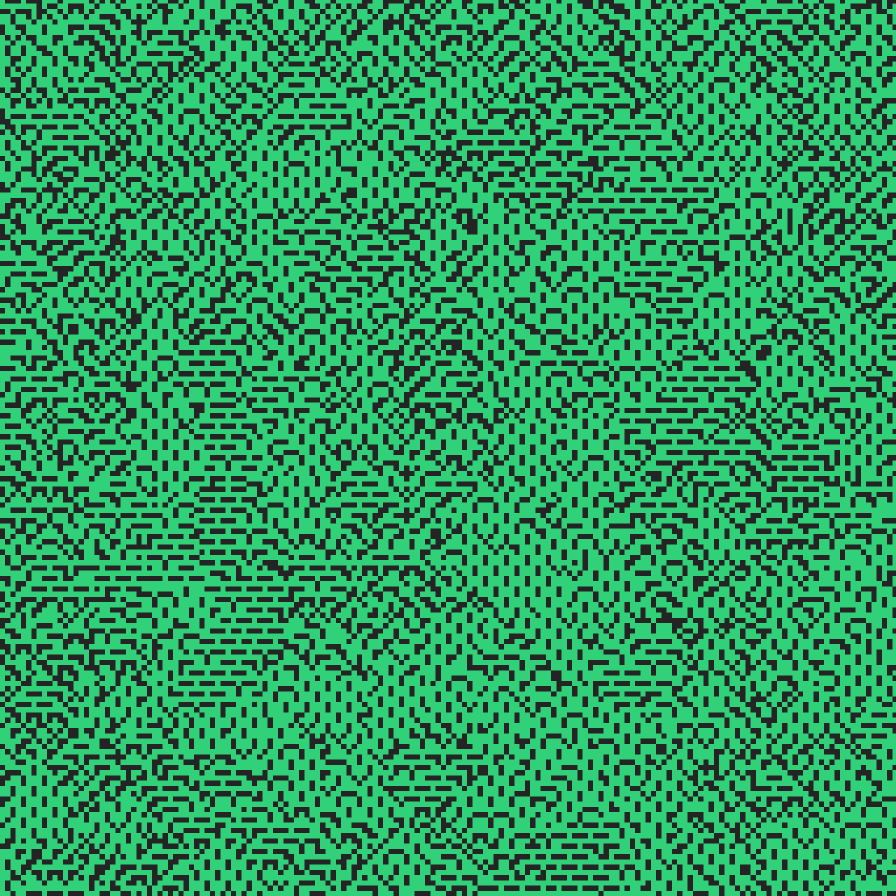
This pattern is drawn by a Shadertoy shader. Its source:

```glsl
const vec3 GREEN = vec3(0.19, 0.82, 0.47);
const vec3 CHARCOAL = vec3(0.14);
const float GRID = 170.6667;    // cells along the canvas height
const float DOMAIN_SIZE = 13.0; // cells across one ordered domain

float hash(vec2 p, float seed) {
    vec3 q = fract(vec3(p.xyx + seed * 7.31) * vec3(0.1031, 0.1030, 0.0973));
    q += dot(q, q.yzx + 33.33);
    return fract((q.x + q.y) * q.z);
}

// Cellular noise: id of the nearest seed (xy), gap to the second nearest (z)
vec3 cellular(vec2 p) {
    vec2 base = floor(p), nearestId = base;
    float nearest = 9.0, second = 9.0;
    for (int j = -1; j <= 1; j++)
    for (int i = -1; i <= 1; i++) {
        vec2 id = base + vec2(i, j);
        float d = distance(p, id + vec2(hash(id, 1.0), hash(id, 2.0)));
        if (d < nearest) {
            second = nearest;
            nearest = d;
            nearestId = id;
        } else {
            second = min(second, d);
        }
    }
    return vec3(nearestId, second - nearest);
}

// Broad upright bands of branching, densest along the top
float branchDensity(vec2 uv) {
    float bands = 0.3 * sin(16.0 * uv.x + 1.2 * sin(5.0 * uv.y));
    float drift = 0.2 * sin(9.0 * uv.y + 7.0 * uv.x);
    return clamp(0.5 + bands + drift + smoothstep(0.78, 1.0, uv.y), 0.0, 1.0);
}

bool dashGlyph(vec2 l, bool horizontal) {
    return horizontal ? l.y < 0.5 && abs(l.x) < 1.5 : abs(l.x) < 0.5;
}

// Corner-linked twig leaning to one side, with an optional fork or spur
bool branchGlyph(vec2 l, float lean, float fork, float spur) {
    float x = l.x * lean;
    if (l.y < 0.5) return abs(x) < 0.5 || (x == -1.0 && spur < 0.35);
    return x == 1.0 || x == (fork < 0.55 ? -1.0 : 0.0);
}

// 1 for a dark cell, 0 for a green one
float cellInk(vec2 cell) {
    vec2 domain = cellular((cell + 0.5) / DOMAIN_SIZE).xy;

    // Rare striped domains near the top
    if (cell.y > 0.87 * GRID && hash(domain, 3.0) < 0.06)
        return mod(cell.y, 3.0) < 0.5 ? 1.0 : 0.0;

    // Staggered sites, four cells by two, shifted within each domain
    vec2 p = cell + floor(4.0 * vec2(hash(domain, 4.0), hash(domain, 5.0)));
    float band = floor(p.y / 2.0);
    p.x += 2.0 * mod(band, 2.0);
    vec2 local = vec2(mod(p.x, 4.0) - 1.0, mod(p.y, 2.0));
    vec2 site = vec2(floor(p.x / 4.0), band) + 17.0 * domain;

    // Branches gather where domains meet
    vec2 centre = cell - local + 0.5;
    float border = 1.0 - smoothstep(0.08, 0.45, cellular(centre / DOMAIN_SIZE).z);
    float chance = branchDensity(centre / GRID) * (0.2 + 0.8 * border);

    bool ink;
    if (hash(site, 6.0) < chance) {
        float lean = hash(domain, 7.0) < 0.5 ? -1.0 : 1.0;
        if (hash(site, 8.0) < 0.25) lean = -lean;
        ink = branchGlyph(local, lean, hash(site, 9.0), hash(site, 10.0));
    } else {
        bool horizontal = hash(domain, 11.0) < 0.5;
        if (hash(site, 12.0) < 0.15) horizontal = !horizontal;
        ink = dashGlyph(local, horizontal);
    }
    return ink ? 1.0 : 0.0;
}

void mainImage(out vec4 fragColor, in vec2 fragCoord) {
    // Four samples per pixel smooth the cell edges
    float ink = 0.0;
    for (int k = 0; k < 4; k++) {
        vec2 offset = 0.5 * vec2(k % 2, k / 2) - 0.25;
        ink += 0.25 * cellInk(floor((fragCoord + offset) / iResolution.y * GRID));
    }
    fragColor = vec4(mix(GREEN, CHARCOAL, ink), 1.0);
}
```
